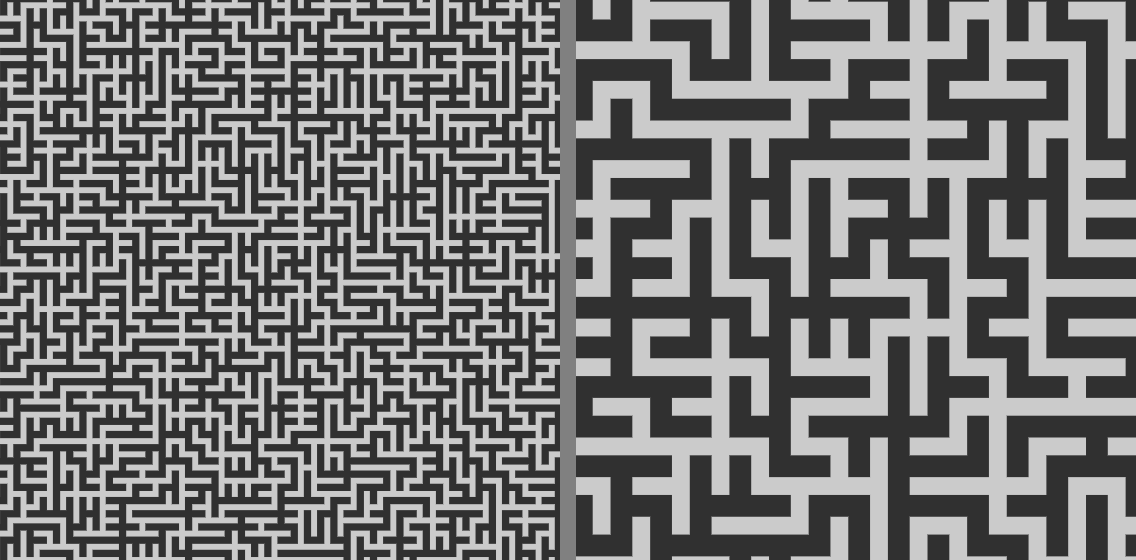
Left: the whole. Right: its middle third, enlarged.
A WebGL 2 fragment shader for this pattern:

```glsl
#version 300 es
precision highp float;
precision highp int;

uniform vec2 u_resolution;
out vec4 outColor;

const vec3 WALL_COLOR = vec3(0.19);
const vec3 PATH_COLOR = vec3(0.795);
const float CELLS = 42.4;               // maze cells along the canvas height
const float PATH_WIDTH = 0.45;          // share of a cell
const vec2 GRID_OFFSET = vec2(0.22, 0.0);
const uint SEED = 7u;
const int WINDOW = 12;                  // cells searched around a link
const int MAX_SWEEPS = 40;

// Random weight of the link from a cell to its right (axis 0) or upper (axis 1) neighbour
uint linkWeight(ivec2 cell, int axis) {
    uvec2 c = uvec2(cell + 64);
    uint h = c.x + (c.y << 10) + (uint(axis) << 20) + (SEED << 21);
    h = (h ^ (h >> 16)) * 0x7feb352du;
    h = (h ^ (h >> 15)) * 0x846ca68bu;
    return h ^ (h >> 16);
}

// Minimum spanning tree rule: a link is open unless lighter links already join its ends.
// Each row of the window is a bit mask, flooded from one end of the link.
bool isOpen(ivec2 cell, int axis) {
    const int MID = WINDOW / 2 - 1;
    uint limit = linkWeight(cell, axis);
    uint rightLinks[WINDOW];
    uint upLinks[WINDOW];
    uint reached[WINDOW];

    for (int j = 0; j < WINDOW; j++) {
        rightLinks[j] = 0u;
        upLinks[j] = 0u;
        reached[j] = j == MID ? 1u << MID : 0u;
        for (int i = 0; i < WINDOW; i++) {
            ivec2 c = cell + ivec2(i, j) - MID;
            if (linkWeight(c, 0) < limit) rightLinks[j] |= 1u << i;
            if (linkWeight(c, 1) < limit) upLinks[j] |= 1u << i;
        }
    }

    int goalRow = MID + axis;
    uint goalBit = 1u << (MID + 1 - axis);
    for (int k = 0; k < MAX_SWEEPS; k++) {
        bool changed = false;
        for (int j = 0; j < WINDOW; j++) {
            uint row = reached[j];
            if (j > 0) row |= reached[j - 1] & upLinks[j - 1];
            if (j < WINDOW - 1) row |= reached[j + 1] & upLinks[j];
            row |= ((row & rightLinks[j]) << 1) | ((row >> 1) & rightLinks[j]);
            changed = changed || row != reached[j];
            reached[j] = row;
        }
        if ((reached[goalRow] & goalBit) != 0u) return false;
        if (!changed) break;
    }
    return true;
}

void main() {
    vec2 grid = gl_FragCoord.xy / u_resolution.y * CELLS + GRID_OFFSET;
    float pixel = CELLS / u_resolution.y;
    vec2 center = floor(grid + 0.5);
    vec2 local = grid - center;
    vec2 reach = abs(local);

    // Square at the cell center
    float halfWidth = 0.5 * PATH_WIDTH;
    float along = max(reach.x, reach.y) - halfWidth;
    float across = min(reach.x, reach.y) - halfWidth;
    float dist = along;

    // Passage towards the nearest neighbour
    if (along > -pixel && across < pixel) {
        int axis = reach.x > reach.y ? 0 : 1;
        ivec2 cell = ivec2(center);
        if (local[axis] < 0.0) cell[axis] -= 1;
        if (isOpen(cell, axis)) dist = across;
    }

    float path = clamp(0.5 - dist / pixel, 0.0, 1.0);
    outColor = vec4(mix(WALL_COLOR, PATH_COLOR, path), 1.0);
}
```
